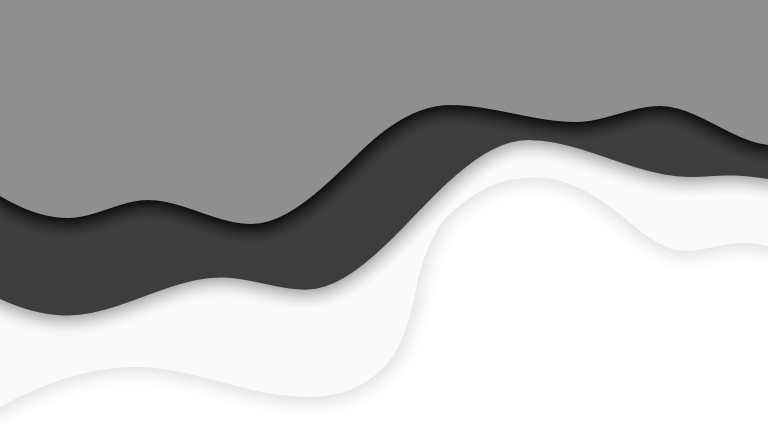
A WebGL 1 fragment shader for this background:

```glsl
precision highp float;
// Layered wavy paper sheets, grey over charcoal over pale white, with soft shadows.

uniform vec2 u_resolution;

#define BOARD vec2(16.0, 9.0)
#define STEPS 12
#define SHADOW_REACH 0.46
#define GREY_SHADOW 0.76
#define CHARCOAL_SHADOW 0.29
#define PALE_SHADOW 0.095
#define WHITE vec3(1.0)
#define PALE vec3(0.98)
#define CHARCOAL vec3(0.24)
#define GREY vec3(0.56)

// Pen state: point to measure, last knot (x, y, slope), nearest distance, side
vec2 point;
vec3 pen;
float nearest;
float side;

void startCurve(float x, float y, float slope) {
    pen = vec3(x, y, slope);
    nearest = 100.0;
    side = 1.0;
}

float segmentDistance(vec2 p, vec2 a, vec2 b) {
    vec2 ab = b - a;
    vec2 ap = p - a;
    return length(ap - ab * clamp(dot(ap, ab) / dot(ab, ab), 0.0, 1.0));
}

// Cubic Hermite span, measured as short segments
void curveTo(float x, float y, float slope) {
    float width = x - pen.x;
    vec2 a = pen.xy;
    for (int i = 1; i <= STEPS; i++) {
        float t = float(i) / float(STEPS);
        float u = 1.0 - t;
        float height = mix(pen.y, y, t * t * (3.0 - 2.0 * t))
                     + width * t * u * (pen.z * u - slope * t);
        vec2 b = vec2(pen.x + width * t, height);
        nearest = min(nearest, segmentDistance(point, a, b));
        if (point.x >= a.x && point.x < b.x) {
            float edgeY = mix(a.y, b.y, (point.x - a.x) / (b.x - a.x));
            side = point.y < edgeY ? -1.0 : 1.0;
        }
        a = b;
    }
    pen = vec3(x, y, slope);
}

// Signed distances, positive above each lower edge
float greyEdge() {
    startCurve(0.0, 4.917, -0.6);
    curveTo(1.417, 4.458, 0.0);
    curveTo(3.083, 4.833, 0.0);
    curveTo(5.229, 4.333, 0.0);
    curveTo(7.5, 5.833, 0.98);
    curveTo(9.38, 6.812, 0.0);
    curveTo(12.0, 6.458, 0.0);
    curveTo(13.75, 6.792, 0.0);
    curveTo(16.0, 5.98, -0.1);
    return side * nearest;
}

float charcoalEdge() {
    startCurve(0.0, 2.771, -0.45);
    curveTo(1.396, 2.427, 0.0);
    curveTo(4.6, 3.219, 0.0);
    curveTo(6.375, 2.965, 0.0);
    curveTo(8.792, 4.667, 1.04);
    curveTo(11.0, 6.083, 0.0);
    curveTo(14.375, 5.312, 0.0);
    curveTo(15.2, 5.344, 0.0);
    curveTo(16.0, 5.271, -0.15);
    return side * nearest;
}

float paleEdge() {
    startCurve(0.0, 0.521, 0.55);
    curveTo(2.833, 1.354, 0.0);
    curveTo(6.375, 0.729, 0.0);
    curveTo(7.917, 1.271, 0.9);
    curveTo(8.438, 2.104, 2.8);
    curveTo(8.688, 3.062, 5.0);
    curveTo(8.979, 3.958, 2.2);
    curveTo(9.625, 4.75, 0.85);
    curveTo(11.167, 5.302, 0.0);
    curveTo(13.083, 4.396, -0.85);
    curveTo(14.27, 3.771, 0.0);
    curveTo(15.458, 3.937, 0.0);
    curveTo(16.0, 3.875, -0.2);
    return side * nearest;
}

// Shade what lies below, then cover it with the sheet
vec3 laySheet(vec3 below, vec3 sheet, float d, float strength) {
    float fade = 1.0 - smoothstep(-SHADOW_REACH, SHADOW_REACH, max(-d, 0.0));
    float cover = clamp(d * u_resolution.y / BOARD.y + 0.5, 0.0, 1.0);
    return mix(below * (1.0 - 2.0 * strength * fade), sheet, cover);
}

void main() {
    point = gl_FragCoord.xy / u_resolution * BOARD;
    vec3 color = laySheet(WHITE, PALE, paleEdge(), PALE_SHADOW);
    color = laySheet(color, CHARCOAL, charcoalEdge(), CHARCOAL_SHADOW);
    color = laySheet(color, GREY, greyEdge(), GREY_SHADOW);
    gl_FragColor = vec4(color, 1.0);
}
```
